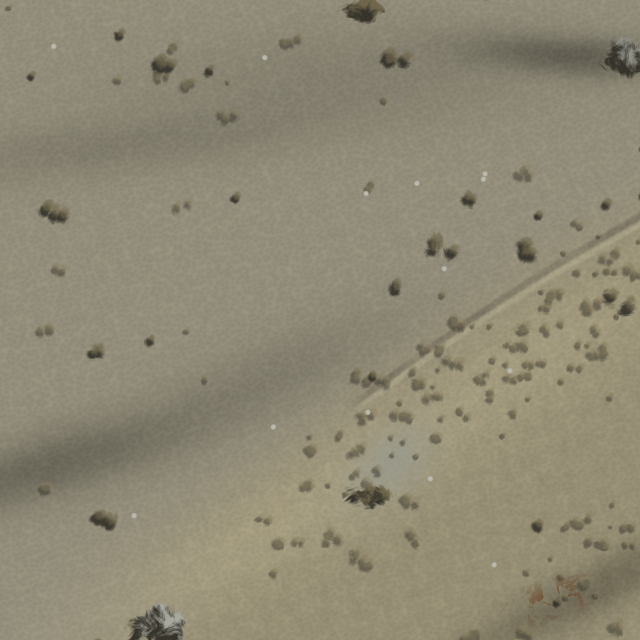
Write a Shadertoy shader that draws this texture.

```glsl
// Aerial view of a sandy hillside with soft shadows, scattered scrub, a track and rocks.
const vec3 SAND_TINT = vec3(1.0, 0.965, 0.835);
const vec3 WARM_TINT = vec3(1.02, 0.967, 0.79);
const vec3 SHADOW = vec3(0.21, 0.20, 0.165);
const vec3 CROWN = vec3(0.44, 0.405, 0.30);
const vec3 ASH = vec3(0.59, 0.60, 0.56);
const vec3 RUST = vec3(0.43, 0.31, 0.20);
const vec3 STONE = vec3(0.66, 0.66, 0.62);

vec2 hash2(vec2 p) {
    vec3 q = fract(p.xyx * vec3(0.1031, 0.1030, 0.0973));
    q += dot(q, q.yzx + 33.33);
    return fract((q.xx + q.yz) * q.zy);
}

mat2 turn(float a) { return mat2(cos(a), -sin(a), sin(a), cos(a)); }

// Layered, warped sines, roughly -1 to 1
float ripples(vec2 p) {
    float sum = 0.0, weight = 0.5;
    for (int i = 0; i < 5; i++) {
        p = turn(1.1) * p * 1.7 + 2.3;
        p += 0.6 * sin(p.yx * 0.9);
        sum += weight * sin(p.x) * sin(p.y);
        weight *= 0.75;
    }
    return sum;
}

// Cellular noise: distance to the nearest point and its random value
vec2 cellular(vec2 p) {
    vec2 best = vec2(9.0, 0.0);
    for (int k = 0; k < 9; k++) {
        vec2 id = floor(p) + vec2(k % 3 - 1, k / 3 - 1);
        float d = length(id + hash2(id + 50.0) - p);
        if (d < best.x) best = vec2(d, hash2(id + 91.0).x);
    }
    return best;
}

// Soft tilted ellipse
float glow(vec2 p, vec2 centre, float angle, vec2 size) {
    vec2 q = turn(angle) * (p - centre) / size;
    return exp(-dot(q, q));
}

float aboveTrack(vec2 p) {
    return p.y - 0.375 - 0.65 * (p.x - 0.56) - 0.012 * sin((p.x - 0.56) * 7.0);
}

// Share of cells that hold a bush
float scrubDensity(vec2 p, bool large) {
    float off = (aboveTrack(p) + (large ? -0.04 : 0.10)) / (large ? 0.07 : 0.10);
    float strip = exp(-off * off) * smoothstep(0.38, 0.65, p.x);
    if (large) return 0.07 + 0.45 * strip;
    return 0.02 + 0.55 * strip + 0.75 * glow(p, vec2(0.92, 0.12), 0.5, vec2(0.15, 0.05))
         + 0.45 * glow(p, vec2(0.23, 0.87), 0.1, vec2(0.07, 0.03));
}

// Jittered bushes of up to three lobes: x is shadow, y is lit crown
vec2 scrub(vec2 p, float cells, float radius, bool large) {
    vec2 cover = vec2(0.0);
    float wobble = 0.35 * ripples(p * 0.55 / radius);
    for (int k = 0; k < 9; k++) {
        vec2 id = floor(p * cells) + vec2(k % 3 - 1, k / 3 - 1), rnd = hash2(id + cells);
        vec2 centre = (id + 0.2 + 0.6 * hash2(id + 17.0)) / cells;
        if (rnd.x > scrubDensity(centre, large)) continue;
        float r = radius * mix(0.65, 1.2, rnd.y);
        for (float lobe = 0.0; lobe < rnd.y * 3.0; lobe++) {
            vec2 q = (p - centre) / r - (hash2(id + lobe * 7.0) - 0.5) * vec2(2.6, 1.4);
            float shade = smoothstep(1.1, 0.35, length(q + vec2(0.25, 0.3)) + wobble);
            float crown = smoothstep(0.95, 0.3, length(q - vec2(0.2, 0.4)) + wobble);
            cover = max(cover, vec2(shade, crown));
        }
    }
    return cover;
}

// Lumpy outcrop, lit from the upper right
vec3 outcrop(vec3 ground, vec2 p, vec2 centre, vec2 size, vec3 lit) {
    vec2 q = (p - centre) / size;
    float mask = smoothstep(1.05, 0.7, length(q) + 0.45 * ripples(p * 35.0));
    float light = 0.45 + 0.35 * q.y + 0.2 * q.x + 0.45 * ripples(p * 60.0);
    return mix(ground, mix(SHADOW, lit, smoothstep(0.15, 0.9, light)), mask);
}

// Broad shadowed hollows and sunlit banks
float relief(vec2 p) {
    return 0.578 - 0.17 * glow(p, vec2(0.90, 0.914), -0.06, vec2(0.16, 0.028))
        - 0.06 * glow(p, vec2(0.55, 0.88), 0.08, vec2(0.36, 0.08))
        - 0.07 * glow(p, vec2(0.16, 0.765), 0.12, vec2(0.34, 0.045))
        - 0.15 * glow(p, vec2(0.06, 0.265), 0.28, vec2(0.23, 0.05))
        - 0.07 * glow(p, vec2(0.42, 0.41), 0.40, vec2(0.24, 0.06))
        - 0.14 * glow(p, vec2(0.93, 0.08), 0.48, vec2(0.24, 0.04))
        + 0.045 * glow(p, vec2(0.80, 0.42), 0.57, vec2(0.45, 0.08))
        + 0.04 * glow(p, vec2(0.35, 0.13), 0.50, vec2(0.32, 0.07));
}

void mainImage(out vec4 fragColor, in vec2 fragCoord) {
    vec2 p = fragCoord / iResolution.xy;
    float side = aboveTrack(p), along = smoothstep(0.52, 0.62, p.x);
    float warm = smoothstep(0.08, -0.08, side) * smoothstep(0.0, 0.4, p.x);
    // Sand with streaks and fine grain
    float v = relief(p + 0.008 * ripples(p * 5.0)) + mix(0.01, 0.018, warm) * ripples(p * 55.0);
    v += 0.045 * (cellular(turn(0.4) * p * vec2(120.0, 150.0)).x - 0.45);
    // Track with a bright lower bank
    v -= 0.13 * along * (0.75 + 0.4 * ripples(p * 12.0)) * smoothstep(0.01, 0.002, abs(side));
    v += 0.06 * along * smoothstep(0.009, 0.001, abs(side + 0.013));
    vec3 color = v * mix(SAND_TINT, WARM_TINT, warm);
    // Ash and rusty growth
    color = mix(color, ASH, 0.7 * glow(p, vec2(0.61, 0.275), 0.7, vec2(0.075, 0.045)));
    float rust = smoothstep(0.05, 0.5, ripples(p * 45.0));
    color = mix(color, RUST, rust * glow(p, vec2(0.87, 0.065), 0.3, vec2(0.06, 0.025)));
    // Scrub
    vec2 low = scrub(p, 36.0, 0.0085, false), tall = scrub(p, 14.0, 0.0115, true);
    color = mix(mix(color, SHADOW, 0.5 * low.x), CROWN * 1.2, 0.45 * low.y);
    color = mix(mix(color, SHADOW * 0.9, 0.88 * tall.x), CROWN, 0.65 * tall.y);
    // Outcrops and loose pale stones
    color = outcrop(color, p, vec2(0.25, 0.022), vec2(0.043, 0.035), STONE);
    color = outcrop(color, p, vec2(0.975, 0.915), vec2(0.033, 0.03), STONE * 0.85);
    color = outcrop(color, p, vec2(0.565, 0.982), vec2(0.034, 0.019), CROWN);
    color = outcrop(color, p, vec2(0.57, 0.225), vec2(0.036, 0.017), CROWN);
    vec2 stone = cellular(p * 11.0);
    color = mix(color, STONE * 1.1, step(0.9, stone.y) * smoothstep(0.06, 0.025, stone.x));
    fragColor = vec4(color, 1.0);
}
```
